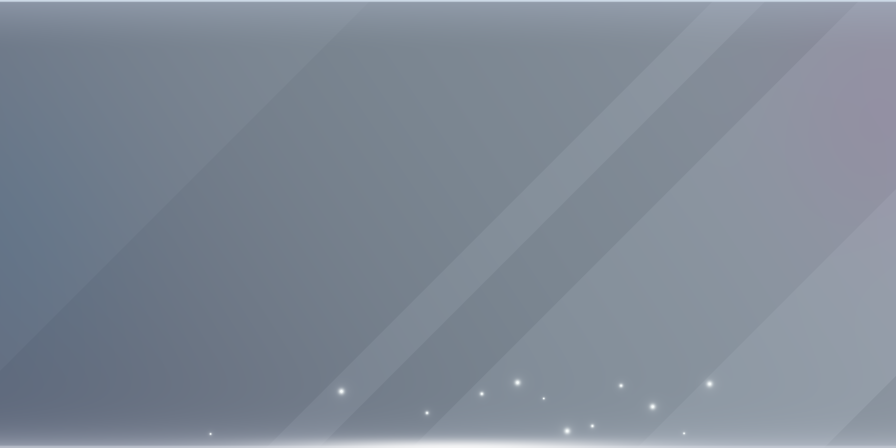
Write a Shadertoy shader that draws this background.

```glsl
// Soft step across a diagonal edge, where s = x - y
float diagonal(float s, float edge) {
    float w = 1.0 / iResolution.y;
    return smoothstep(-w, w, s - edge);
}

// Gaussian blot with separate horizontal and vertical radii
float blot(vec2 p, vec2 center, vec2 radius) {
    vec2 q = (p - center) / radius;
    return exp(-dot(q, q));
}

vec3 slateGradient(vec2 p) {
    float g = 0.375 * p.x + 0.25 * p.y;
    vec3 c = mix(vec3(0.365, 0.395, 0.47), vec3(0.478, 0.522, 0.565), smoothstep(-0.15, 0.6, g));
    c = mix(c, vec3(0.53, 0.565, 0.61), smoothstep(0.45, 1.0, g));
    c += vec3(-0.025, 0.005, 0.015) * blot(p, vec2(0.0, 0.48), vec2(0.3, 0.35));
    c += vec3(0.01, -0.035, -0.008) * blot(p, vec2(1.98, 0.75), vec2(0.25, 0.3));
    return c;
}

// Brightness added by the slanted glass panes
float paneSheen(float s) {
    float sheen = 0.02 * (1.0 - diagonal(s, -0.172));
    sheen += 0.035 * (diagonal(s, 0.594) - diagonal(s, 0.711));
    sheen += 0.038 * diagonal(s, 0.919);
    sheen += 0.028 * diagonal(s, 1.422);
    return sheen - 0.04 * diagonal(s, 1.839);
}

// Sparkles spread along a curve, with heights bobbing on a chirped wave
float sparkles(vec2 p) {
    float light = 0.0;
    for (int i = 0; i < 12; i++) {
        float n = float(i), k = n / 5.5 - 1.0, d = n - 4.0;
        float phase = 1.05 * d + 0.1 * d * d + 3.2 * min(d + 2.0, 0.0);
        vec2 center = vec2(1.24 + 0.286 * k + 0.271 * k * k * k - 0.213 * k * k * k * k,
                           0.086 + 0.06 * cos(phase));
        float size = 0.65 + 0.3 * cos(2.513 * (n - 1.2));
        float r = length(p - center) / size;
        light += 0.75 * exp(-r * r / 0.00005) + 0.38 * exp(-r / 0.009);
    }
    return min(light, 1.0);
}

void mainImage(out vec4 fragColor, in vec2 fragCoord) {
    vec2 p = fragCoord / iResolution.y;
    float fromTop = 1.0 - p.y;
    float aa = 1.0 / iResolution.y;

    vec3 color = slateGradient(p) + paneSheen(p.x - p.y);

    // Frosted top and bottom borders
    float topHaze = 0.5 * pow(max(1.0 - fromTop / 0.11, 0.0), 1.5);
    color = mix(color, vec3(0.65, 0.69, 0.76), topHaze);
    color = mix(color, vec3(0.80, 0.82, 0.87), 0.55 * exp(-p.y / 0.03));

    // Bright rim lines and the central floor light
    color = mix(color, vec3(0.80, 0.85, 0.90), 1.0 - smoothstep(0.004 - aa, 0.004 + aa, fromTop));
    color = mix(color, vec3(0.78, 0.80, 0.84), 0.6 * (1.0 - smoothstep(0.005 - aa, 0.005 + aa, p.y)));
    color = mix(color, vec3(0.97), 0.95 * blot(p, vec2(1.02, 0.0), vec2(0.38, 0.018)));

    color = mix(color, vec3(0.96, 0.98, 0.98), sparkles(p));
    fragColor = vec4(color, 1.0);
}
```
